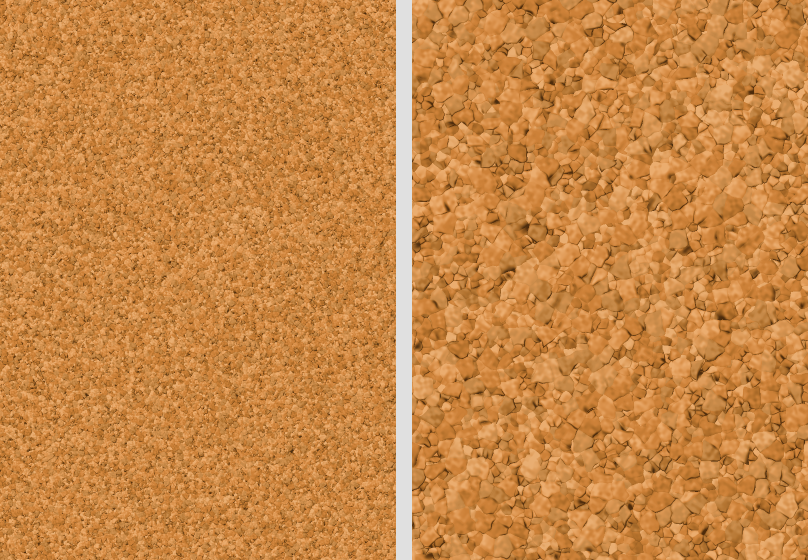
Left: the whole. Right: its middle third, enlarged.
Give the GLSL for this texture, as a Shadertoy shader.

```glsl
// Pressed cork board: a weighted cell pattern forms angular chips, set among finer
// crumbs. Each grain gets a random tone, a slanted light and a dark seam on its
// shaded side; the summed tone is then mapped through a cork colour ramp.

const vec3 SPECK = vec3(0.30, 0.17, 0.05);
const vec3 BROWN = vec3(0.61, 0.38, 0.14);
const vec3 OCHRE = vec3(0.71, 0.45, 0.18);
const vec3 AMBER = vec3(0.80, 0.507, 0.225);
const vec3 TAN   = vec3(0.78, 0.533, 0.275);
const vec3 HONEY = vec3(0.86, 0.58, 0.31);
const vec3 CREAM = vec3(0.92, 0.68, 0.44);

const float CHIPS = 112.0;   // coarse grains per canvas height
const float CRUMBS = 205.0;  // fine grains per canvas height
const float TILT = 0.6;      // turns the cell lattice off the canvas axes

struct Grain {
    vec2 id;      // cell that owns the grain
    vec2 offset;  // position relative to the grain centre
    float edge;   // distance to the neighbouring grain
};

float hash(vec2 p) {
    return fract(sin(dot(p, vec2(127.1, 311.7))) * 43758.5453);
}

vec2 hash2(vec2 p) {
    return vec2(hash(p), hash(p + 57.3));
}

vec2 rotate(vec2 p, float angle) {
    float c = cos(angle), s = sin(angle);
    return vec2(c * p.x - s * p.y, s * p.x + c * p.y);
}

float noise(vec2 p) {
    vec2 i = floor(p), f = fract(p);
    f = f * f * (3.0 - 2.0 * f);
    float low = mix(hash(i), hash(i + vec2(1, 0)), f.x);
    float high = mix(hash(i + vec2(0, 1)), hash(i + vec2(1, 1)), f.x);
    return mix(low, high, f.y);
}

float ramp(float a, float b, float x) {
    return clamp((x - a) / (b - a), 0.0, 1.0);
}

// Power diagram: squared distances keep the edges straight while sizes vary
Grain findGrain(vec2 p) {
    vec2 cell = floor(p);
    Grain g = Grain(cell, vec2(0.0), 0.0);
    float nearest = 9.0, second = 9.0;
    for (int y = -1; y <= 1; y++) {
        for (int x = -1; x <= 1; x++) {
            vec2 id = cell + vec2(x, y);
            vec2 d = p - id - hash2(id);
            float dist = dot(d, d) - 0.3 * hash(id + 19.7);
            if (dist < nearest) {
                second = nearest;
                nearest = dist;
                g.id = id;
                g.offset = d;
            } else {
                second = min(second, dist);
            }
        }
    }
    g.edge = second - nearest;
    return g;
}

// Tone of one grain in standard deviations around the mean
float grainTone(Grain g, float spread, float seamDepth, float seamWidth) {
    float light = dot(rotate(g.offset, -TILT), vec2(-0.6, 0.7));
    float seam = 1.0 - smoothstep(0.0, seamWidth, g.edge);
    seam *= 0.35 + smoothstep(0.3, -0.4, light);
    return (hash(g.id + 3.1) - 0.5) * spread + 0.8 * light - seamDepth * seam;
}

vec3 corkColor(float tone, float tint) {
    vec3 c = mix(SPECK, BROWN, ramp(-4.2, -1.8, tone));
    c = mix(c, OCHRE, ramp(-1.8, -0.9, tone));
    c = mix(c, mix(AMBER, TAN, tint), ramp(-0.9, -0.1, tone));
    c = mix(c, HONEY, ramp(0.1, 0.9, tone));
    c = mix(c, CREAM, ramp(0.9, 1.9, tone));
    return c + mix(vec3(0.003, -0.002, -0.005), vec3(-0.005, 0.004, 0.008), tint);
}

vec3 cork(vec2 p) {
    // Slightly ragged outlines
    vec2 warp = vec2(noise(p * 260.0), noise(p * 260.0 + 31.0)) - 0.5;
    vec2 q = p + 0.0018 * warp;

    // Whole chips, with half of them crumbled
    Grain g = findGrain(q * CHIPS);
    float seamDepth = 0.3 + 3.0 * smoothstep(0.3, 0.9, noise(p * 190.0 + 11.0));
    float tone = grainTone(g, 1.9, seamDepth, 0.26) + 0.1;
    float tint = step(0.62, hash(g.id + 8.4));
    if (hash(g.id + 41.0) < 0.5) {
        Grain crumb = findGrain(q * CRUMBS + 71.0);
        tone = grainTone(crumb, 2.8, seamDepth, 0.34);
        tint = step(0.62, hash(crumb.id + 8.4));
    }

    // Surface grit and faint broad unevenness
    tone += 1.9 * (noise(p * 470.0) - 0.5);
    tone += 0.15 * (noise(p * 30.0 + 5.0) - 0.5);

    // Rare dark pits
    float pit = step(0.9975, hash(g.id + 77.0)) * smoothstep(0.5, 0.2, length(g.offset));
    return corkColor(tone + 0.38 - 2.4 * pit, tint);
}

void mainImage(out vec4 fragColor, in vec2 fragCoord) {
    // Four samples per pixel smooth the grain edges
    vec3 sum = vec3(0.0);
    for (int i = 0; i < 4; i++) {
        vec2 shift = 0.5 * vec2(i % 2, i / 2) - 0.25;
        sum += cork(rotate((fragCoord + shift) / iResolution.y, TILT));
    }
    fragColor = vec4(sum * 0.25, 1.0);
}
```
